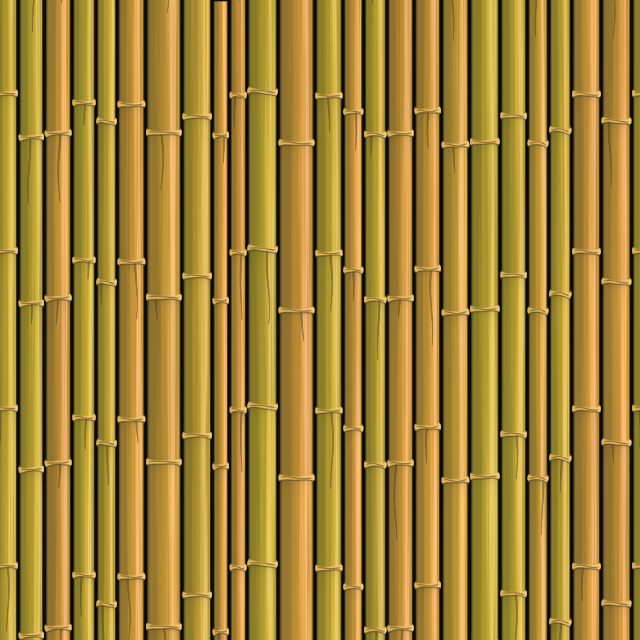
Write a WebGL 1 fragment shader that draws this pattern.

```glsl
precision highp float;
// A fence of upright bamboo canes on black. Cane widths follow a sum of three
// cosines of the cane index; joints, tints and cracks are hashed per cane.
// Stretched gradient noise breaks the shading into fine lengthwise streaks.

uniform vec2 u_resolution;

const float CANES = 24.0;
const float SHIFT = 0.013;                      // part of the first cane cut off at the left
const float GAP = 0.0054;                       // dark slit between canes
const vec3 WIDTH_FREQ = vec3(4.0, 5.0, 6.0);
const vec3 WIDTH_AMP = vec3(0.175, 0.116, 0.152);
const vec3 WIDTH_PHASE = vec3(-0.650, 1.811, -2.429);
const vec2 FIRST_JOINT = vec2(0.142, 0.236);    // range, measured down from the top
const vec2 JOINT_PITCH = vec2(0.246, 0.263);    // range of joint spacing
const float SHORT_CANE = 8.0;                   // this one ends just below the top

const vec3 BLACK = vec3(0.04, 0.04, 0.03);
const vec3 SHADE = vec3(0.31, 0.26, 0.12);
const vec3 OLIVE = vec3(0.56, 0.48, 0.17);
const vec3 GOLD = vec3(0.71, 0.58, 0.19);
const vec3 BRIGHT = vec3(0.86, 0.69, 0.28);
const vec3 PALE = vec3(0.95, 0.80, 0.49);
const vec3 SEAM = vec3(0.52, 0.33, 0.12);

float hash(vec2 p) {
  return fract(sin(dot(p, vec2(127.1, 311.7))) * 43758.55);
}

vec2 gradient(vec2 cell) {
  float a = 6.28319 * hash(cell);
  return vec2(cos(a), sin(a));
}

float gradientNoise(vec2 p) {
  vec2 i = floor(p);
  vec2 f = p - i;
  vec2 u = f * f * (3.0 - 2.0 * f);
  vec2 e = vec2(1.0, 0.0);
  float low = mix(dot(gradient(i), f), dot(gradient(i + e), f - e), u.x);
  float high = mix(dot(gradient(i + e.yx), f - e.yx), dot(gradient(i + 1.0), f - 1.0), u.x);
  return mix(low, high, u.y);
}

float caneWidth(float id) {
  vec3 wave = cos(WIDTH_FREQ * id * 6.28319 / CANES - WIDTH_PHASE);
  return (1.0 + dot(WIDTH_AMP, wave)) / CANES;
}

// Shading across a cane: s runs from the left edge (0) to the right edge (1)
vec3 caneShade(float s, float streak) {
  float t = s + streak;
  vec3 col = mix(OLIVE, GOLD, smoothstep(0.24, 0.50, t));
  col = mix(col, BRIGHT, smoothstep(0.52, 0.72, t));
  float glint = (t - 0.79) / 0.065;
  col = mix(col, PALE, 0.75 * exp(-glint * glint));
  col = mix(col, GOLD, 0.8 * smoothstep(0.86, 0.95, t));
  float edge = smoothstep(0.0, 0.10, s) * smoothstep(0.0, 0.05, 1.0 - s);
  return mix(SHADE, col, 0.25 + 0.75 * edge);
}

void main() {
  vec2 uv = gl_FragCoord.xy / u_resolution;
  float aa = max(1.0 / min(u_resolution.x, u_resolution.y), 0.0008);
  float x = fract(uv.x + SHIFT);

  // Find the cane under this point
  float id = 0.0, start = 0.0, width = 0.0, left = 0.0;
  for (float i = 0.0; i < CANES; i++) {
    float w = caneWidth(i);
    if (x >= left) { id = i; start = left; width = w; }
    left += w;
  }
  float halfWidth = 0.5 * (width - GAP);
  float across = x - start - 0.5 * width;
  float side = across / halfWidth;
  float s = 0.5 + 0.5 * side;

  // Joint layout along the cane
  float late = hash(vec2(id, 3.0));
  float pitch = mix(JOINT_PITCH.x, JOINT_PITCH.y, smoothstep(0.2, 1.0, late));
  float down = 1.0 - uv.y - mix(FIRST_JOINT.x, FIRST_JOINT.y, late);
  float below = mod(down, pitch);               // distance under the joint above
  float segment = floor(down / pitch);
  float joint = floor(down / pitch + 0.5);
  float v = joint * pitch - down;               // signed height from the nearest joint

  // Body with streaks, a tint per cane and a slight change per segment
  float streak = 0.15 * gradientNoise(vec2(x * 230.0, uv.y * 2.5 + id * 7.0))
               + 0.08 * gradientNoise(vec2(x * 520.0, uv.y * 5.0 + id * 3.0));
  vec3 col = caneShade(s, streak);
  float warm = hash(vec2(id, 11.0));
  col *= mix(vec3(0.96, 1.02, 0.92), vec3(1.04, 0.95, 1.08), smoothstep(0.3, 0.8, warm));
  col *= 0.97 + 0.06 * hash(vec2(id, segment + 20.0));
  col *= 1.0 - 0.14 * exp(-below / 0.008);

  // Tapering hairline crack hanging from some joints
  vec2 seed = vec2(id, segment + 40.0);
  float reach = 0.03 + 0.10 * hash(seed + 5.0);
  float crackX = 0.25 + 0.5 * hash(seed) + 0.05 * sin(below * 45.0 + id);
  float crackHalf = 0.0011 * (1.0 - below / reach);
  float crack = smoothstep(aa, 0.0, abs(s - crackX) * 2.0 * halfWidth - crackHalf);
  crack *= step(below, reach) * step(0.45, hash(seed + 9.0));
  col = mix(col, SHADE, 0.5 * crack);

  // Raised joint: pale flared ring, twisted seam and a thin shadow underneath
  float twist = hash(vec2(id, 60.0)) - 0.5;
  float ringY = v - 0.004 * twist * side - 0.0007 * sin(side * 3.0 + id);
  float ringHalf = 0.0022 + 0.0028 * side * side * side * side;
  float shadow = smoothstep(0.0025, 0.0, abs(ringY + ringHalf + 0.001));
  float ring = smoothstep(aa, -aa, abs(ringY) - ringHalf);
  float seamY = ringY + 0.0014 * sin(side * 2.6 + twist * 4.0);
  float seam = smoothstep(0.0006 + aa, 0.0, abs(seamY)) * smoothstep(1.05, 0.7, abs(side));
  col = mix(col, SHADE, 0.55 * shadow);
  col = mix(col, mix(GOLD, PALE, 0.55 + 0.4 * s), ring);
  col = mix(col, SEAM, 0.75 * seam * ring);

  // Silhouette, flared at the joints
  float flare = 0.48 * GAP * smoothstep(0.008, 0.001, abs(v));
  float body = smoothstep(aa, -aa, abs(across) - halfWidth - flare);
  if (id == SHORT_CANE) body *= smoothstep(aa, -aa, uv.y - 0.998);
  gl_FragColor = vec4(mix(BLACK, col, body), 1.0);
}
```
